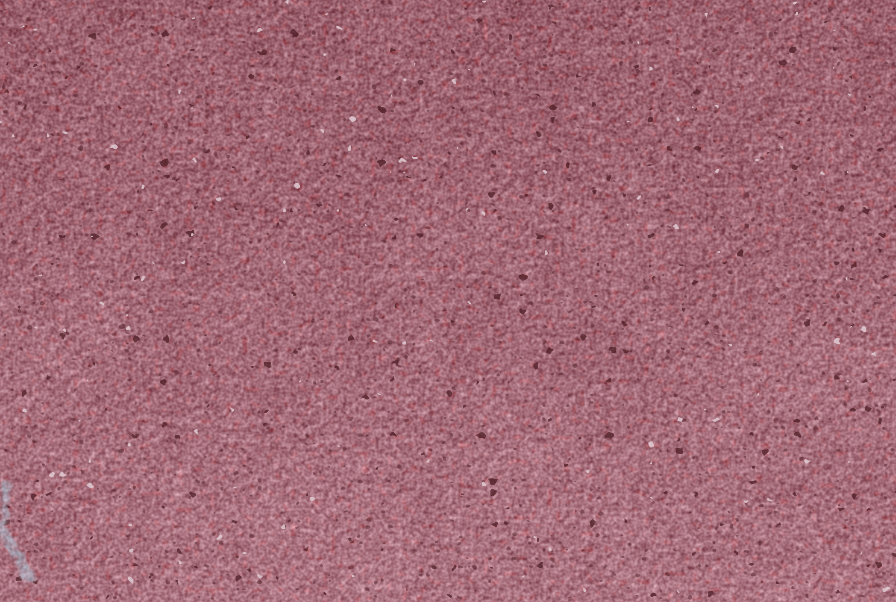
This texture is drawn by a Shadertoy shader. Its source:

```glsl
// Rough rose-coloured plaster with dark pits, pale mineral specks and a faded paint streak.

const vec3 ROSE = vec3(0.635, 0.412, 0.464);
const vec3 TONE_STEP = vec3(0.058, 0.066, 0.066);
const vec3 RUST_SHIFT = vec3(0.035, -0.035, -0.045);
const vec3 PIT = vec3(0.30, 0.11, 0.14);
const vec3 SPECK = vec3(0.88, 0.80, 0.83);
const vec3 PAINT = vec3(0.65, 0.65, 0.71);

// Integer hash giving two values in 0..1 for a grid cell.
vec2 hash2(vec2 cell, float seed) {
    uvec2 q = uvec2(ivec2(cell) + 4096) * uvec2(1597u, 3821u);
    uint n = (q.x ^ q.y) + uint(seed) * 7919u;
    n = (n ^ (n >> 15)) * 73939u;
    n = (n ^ (n >> 13)) * 47737u;
    n ^= n >> 16;
    uint m = (n ^ (n >> 11)) * 83437u;
    m ^= m >> 15;
    return vec2(n & 65535u, m & 65535u) / 65535.0;
}

float cornerSlope(vec2 cell, vec2 corner, vec2 f, float seed) {
    float angle = 6.28318 * hash2(cell + corner, seed).x;
    return dot(vec2(cos(angle), sin(angle)), f - corner);
}

// Gradient noise, roughly -0.7..0.7.
float gradientNoise(vec2 p, float seed) {
    vec2 cell = floor(p), f = p - cell;
    vec2 u = f * f * f * (f * (f * 6.0 - 15.0) + 10.0);
    float low = mix(cornerSlope(cell, vec2(0, 0), f, seed),
                    cornerSlope(cell, vec2(1, 0), f, seed), u.x);
    float high = mix(cornerSlope(cell, vec2(0, 1), f, seed),
                     cornerSlope(cell, vec2(1, 1), f, seed), u.x);
    return mix(low, high, u.y);
}

// Height of the sandy surface.
float sandHeight(vec2 p) {
    return gradientNoise(p * 62.0, 1.0) + 0.6 * gradientNoise(p * 118.0, 2.0);
}

// Scattered ragged blobs: a share of grid cells holds one, radius in cells.
float flecks(vec2 p, float density, float share, vec2 radii, float seed, float pixel) {
    vec2 warp = vec2(gradientNoise(p * 110.0, seed + 1.0),
                     gradientNoise(p * 110.0, seed + 2.0));
    vec2 q = p * density + 0.25 * warp;
    vec2 cell = floor(q);
    vec2 pick = hash2(cell, seed);
    vec2 centre = mix(vec2(0.3), vec2(0.7), hash2(cell, seed + 3.0));
    float radius = mix(radii.x, radii.y, pick.y * pick.y);
    float soft = 0.6 * pixel * density;
    float dist = length((q - cell - centre) * vec2(0.9, 1.1));
    return step(pick.x, share) * (1.0 - smoothstep(radius - soft, radius + soft, dist));
}

float segmentDistance(vec2 p, vec2 a, vec2 b) {
    vec2 along = b - a;
    float t = clamp(dot(p - a, along) / dot(along, along), 0.0, 1.0);
    return length(p - a - along * t);
}

// Coverage of the thin, worn paint streak in the lower left corner.
float paintStreak(vec2 p) {
    vec2 q = p + 0.008 * vec2(gradientNoise(p * 60.0, 31.0), gradientNoise(p * 60.0, 32.0));
    float upper = segmentDistance(q, vec2(0.010, 0.195), vec2(0.006, 0.115));
    float lower = segmentDistance(q, vec2(0.006, 0.115), vec2(0.048, 0.042));
    float worn = 0.72 + 0.6 * gradientNoise(p * 95.0, 33.0);
    float body = 1.0 - smoothstep(0.004, 0.014, min(upper + 0.003, lower));
    return clamp(body * worn, 0.0, 0.9);
}

void mainImage(out vec4 fragColor, in vec2 fragCoord) {
    vec2 p = fragCoord / iResolution.y;
    float pixel = 1.0 / iResolution.y;

    // Broad light: deeper at the top, paler at the bottom, with soft mottling.
    float tone = mix(0.65, -0.50, p.y);
    tone += 0.5 * gradientNoise(p * 4.0, 11.0) + 0.7 * gradientNoise(p * 19.0, 12.0);

    // Sandy relief lit from above, plus fine grain.
    float height = sandHeight(p);
    float relief = height - sandHeight(p + vec2(-0.002, 0.004));
    tone += 1.0 * height + 1.3 * relief;
    tone += 2.3 * gradientNoise(p * 132.0, 13.0) + 2.4 * gradientNoise(p * 205.0, 14.0);
    vec3 color = ROSE + TONE_STEP * tone;

    // Rusty tint in scattered patches of grain.
    float rust = smoothstep(0.15, 0.5, gradientNoise(p * 75.0, 15.0));
    color += RUST_SHIFT * rust;

    // Dark pits, large and small, then bright mineral specks.
    float pits = flecks(p, 42.0, 0.10, vec2(0.10, 0.25), 41.0, pixel);
    float pinholes = flecks(p + 0.37, 78.0, 0.13, vec2(0.14, 0.28), 51.0, pixel);
    float specks = flecks(p + 0.71, 46.0, 0.045, vec2(0.08, 0.20), 61.0, pixel);
    color = mix(color, PIT, max(0.75 * pits, 0.5 * pinholes));
    color = mix(color, SPECK, 0.85 * specks);

    // Paint keeps some of the grain below it.
    color = mix(color, PAINT + 0.04 * tone, paintStreak(p));
    fragColor = vec4(clamp(color, 0.0, 1.0), 1.0);
}
```
